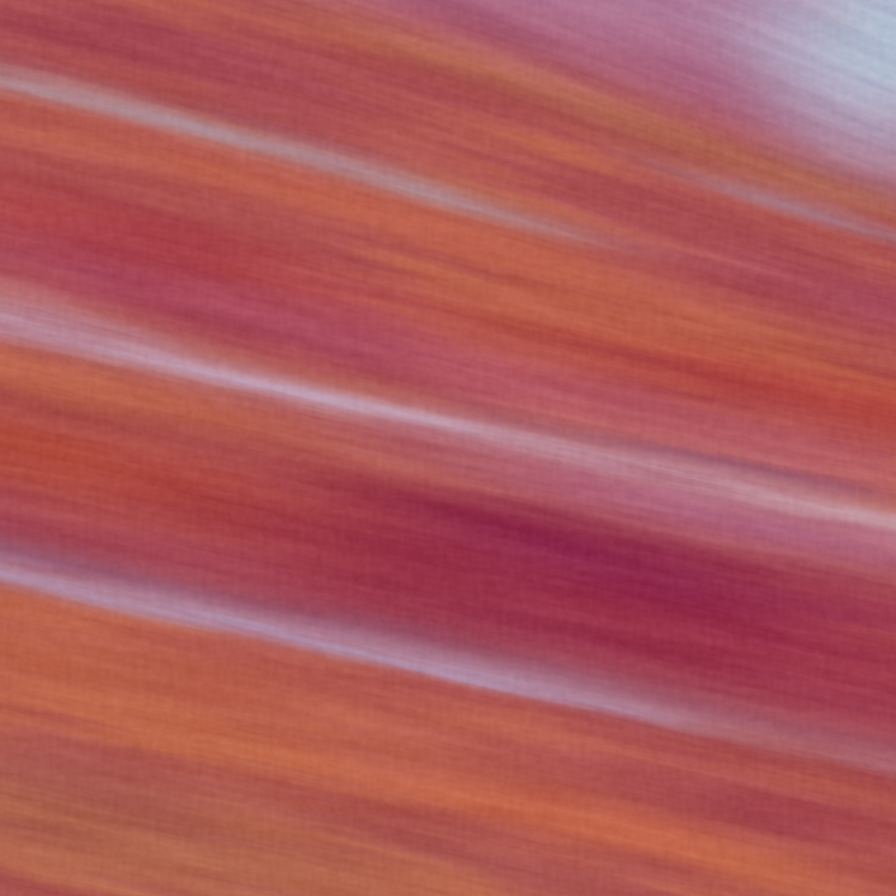
Write a WebGL 1 fragment shader that draws this background.

```glsl
precision highp float;

uniform vec2 u_resolution;

vec2 gradient(vec2 cell) {
  float angle = 6.2832 * fract(sin(dot(cell, vec2(127.1, 311.7))) * 4375.85);
  return vec2(cos(angle), sin(angle));
}

// Gradient noise, roughly -0.7 to 0.7
float noise(vec2 p) {
  vec2 i = floor(p), f = fract(p);
  vec2 s = f * f * f * (f * (f * 6.0 - 15.0) + 10.0);
  float low = mix(dot(gradient(i), f),
                  dot(gradient(i + vec2(1, 0)), f - vec2(1, 0)), s.x);
  float high = mix(dot(gradient(i + vec2(0, 1)), f - vec2(0, 1)),
                   dot(gradient(i + 1.0), f - 1.0), s.x);
  return mix(low, high, s.y);
}

float fbm(vec2 p) {
  float sum = 0.0, gain = 1.0;
  for (int i = 0; i < 4; i++) {
    sum += gain * noise(p);
    p = p * vec2(1.7, 2.1) + 17.3;
    gain *= 0.6;
  }
  return sum;
}

// Soft ridge with separate falloffs below and above its centre
float ridge(float d, float below, float above) {
  float t = d / (d < 0.0 ? below : above);
  return exp(-t * t);
}

// Soft elliptical patch in flow space
float patchAt(vec2 p, vec2 centre, vec2 size) {
  vec2 d = (p - centre) / size;
  return exp(-dot(d, d));
}

void main() {
  vec2 uv = gl_FragCoord.xy / u_resolution;

  // Flow space: x runs along the brush strokes, y across them
  float x = uv.x;
  float across = uv.y + 0.22 * x + 0.1 * x * x * smoothstep(0.4, 0.9, uv.y);
  float broad = fbm(vec2(x * 1.8, across * 7.0) + 3.7);
  float strokes = fbm(vec2(x * 2.6, across * 24.0) + 9.1);
  float fine = fbm(vec2(x * 6.0, across * 65.0) + 41.0);
  vec2 p = vec2(x + 0.12 * broad, across + 0.010 * broad + 0.005 * strokes);

  // Ground of rust, orange and rose
  vec3 color = mix(vec3(0.67, 0.32, 0.32), vec3(0.72, 0.38, 0.29),
                   smoothstep(-0.4, 0.5, broad + 0.5 * strokes));
  color = mix(color, vec3(0.77, 0.42, 0.29), 0.75 * patchAt(p, vec2(0.0, 0.27), vec2(0.6, 0.07)));
  color = mix(color, vec3(0.66, 0.40, 0.31), 0.6 * patchAt(p, vec2(0.1, 0.10), vec2(0.5, 0.08)));
  color = mix(color, vec3(0.64, 0.26, 0.32), 0.7 * patchAt(p, vec2(0.95, 0.29), vec2(0.4, 0.05)));
  color = mix(color, vec3(0.79, 0.41, 0.28), 0.7 * patchAt(p, vec2(0.65, 0.225), vec2(0.3, 0.025)));

  // Crimson and plum in the lower middle
  color = mix(color, vec3(0.62, 0.25, 0.34), 0.8 * ridge(p.y - 0.43, 0.06, 0.05));
  color = mix(color, vec3(0.70, 0.30, 0.22), 0.85 * patchAt(p, vec2(0.0, 0.50), vec2(0.4, 0.045)));
  color = mix(color, vec3(0.59, 0.17, 0.27), 0.9 * patchAt(p, vec2(0.75, 0.49), vec2(0.5, 0.075)));
  color = mix(color, vec3(0.53, 0.13, 0.29), 0.85 * patchAt(p, vec2(0.68, 0.525), vec2(0.27, 0.045)));
  color = mix(color, vec3(0.76, 0.42, 0.30), 0.8 * patchAt(p, vec2(0.1, 0.588), vec2(0.32, 0.028)));
  color = mix(color, vec3(0.69, 0.40, 0.52), 0.9 * patchAt(p, vec2(0.85, 0.605), vec2(0.4, 0.035)));

  // Rose, red and orange above the central highlight
  color = mix(color, vec3(0.66, 0.28, 0.38), 0.9 * patchAt(p, vec2(0.32, 0.72), vec2(0.5, 0.045)));
  color = mix(color, vec3(0.76, 0.43, 0.45), 0.65 * patchAt(p, vec2(0.9, 0.69), vec2(0.35, 0.035)));
  color = mix(color, vec3(0.67, 0.25, 0.28), 0.75 * patchAt(p, vec2(0.1, 0.77), vec2(0.4, 0.035)));
  color = mix(color, vec3(0.69, 0.26, 0.24), 0.8 * patchAt(p, vec2(1.0, 0.78), vec2(0.4, 0.045)));
  color = mix(color, vec3(0.76, 0.39, 0.31), 0.75 * patchAt(p, vec2(0.5, 0.865), vec2(0.5, 0.035)));
  color = mix(color, vec3(0.64, 0.28, 0.37), 0.7 * patchAt(p, vec2(0.95, 0.92), vec2(0.25, 0.04)));
  color = mix(color, vec3(0.64, 0.28, 0.34), 0.65 * patchAt(p, vec2(0.15, 0.99), vec2(0.4, 0.05)));

  // Mauve haze opening to pale blue in the upper right corner
  color = mix(color, vec3(0.66, 0.37, 0.47), smoothstep(1.04, 1.15, p.y));
  color = mix(color, vec3(0.69, 0.51, 0.64), 0.8 * smoothstep(1.10, 1.24, p.y));
  color = mix(color, vec3(0.69, 0.74, 0.82),
              1.0 - smoothstep(0.02, 0.22, length((uv - vec2(1.01, 0.96)) * vec2(0.8, 1.0)) + 0.05 * broad));
  color = mix(color, vec3(0.70, 0.42, 0.32), 0.8 * patchAt(p, vec2(0.78, 1.065), vec2(0.3, 0.022)));

  // Brush texture shifts both lightness and hue
  color += strokes * vec3(0.045, 0.05, 0.035);
  color += fine * vec3(0.02, 0.025, 0.03);

  // Pale streaks with violet shadows
  float breakup = 0.85 + 0.35 * strokes + 0.2 * fine;
  float lower = ridge(p.y - 0.362, 0.012, 0.026) * (1.0 - 0.65 * smoothstep(0.6, 0.9, x));
  float middle = ridge(p.y - 0.638, 0.017, mix(0.042, 0.017, smoothstep(0.0, 0.35, x)));
  float upper = ridge(p.y - 0.912, 0.014, 0.018) * (1.0 - smoothstep(0.45, 0.8, x));
  float edge = ridge(p.y - 1.025, 0.010, 0.014) * smoothstep(0.62, 0.9, x);
  color = mix(color, vec3(0.50, 0.29, 0.43), 0.5 * ridge(p.y - 0.388, 0.014, 0.02) * (1.0 - 0.5 * x));
  color = mix(color, vec3(0.55, 0.34, 0.46), 0.55 * patchAt(p, vec2(0.78, 0.663), vec2(0.25, 0.012)));
  color = mix(color, vec3(0.69, 0.59, 0.72), clamp(0.9 * lower * breakup, 0.0, 1.0));
  color = mix(color, mix(vec3(0.74, 0.61, 0.71), vec3(0.78, 0.63, 0.67), x),
              clamp(0.95 * middle * breakup, 0.0, 1.0));
  color = mix(color, vec3(0.68, 0.57, 0.62), clamp(0.85 * upper * breakup, 0.0, 1.0));
  color = mix(color, vec3(0.65, 0.50, 0.56), clamp(0.8 * edge * breakup, 0.0, 1.0));

  // Faint canvas weave
  float weave = noise(uv * vec2(150.0, 50.0)) + noise(uv * vec2(50.0, 150.0) + 31.0);
  color += 0.018 * weave + 0.012 * noise(uv * 190.0 + 7.0);

  gl_FragColor = vec4(color, 1.0);
}
```
